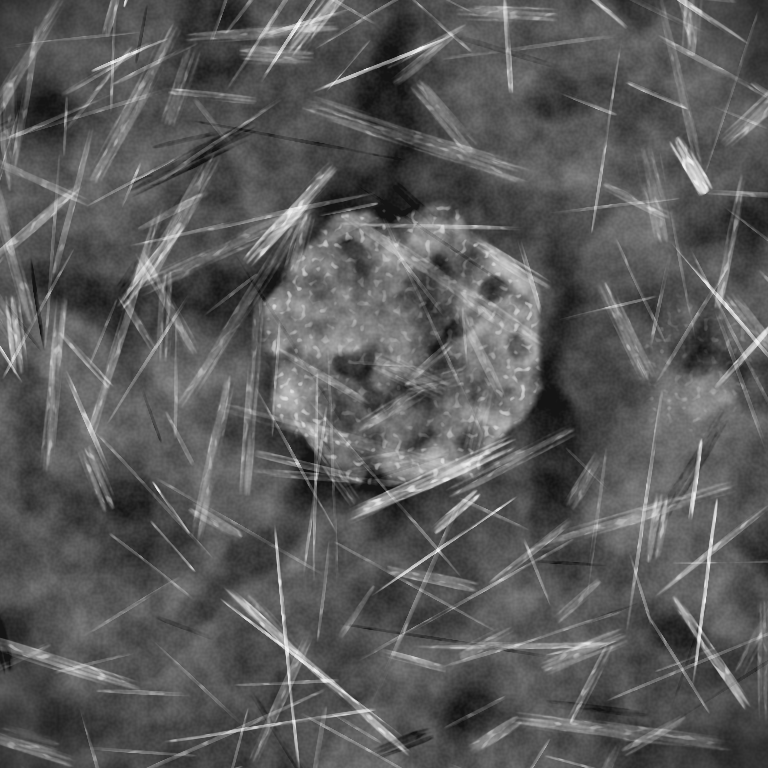
Give the GLSL for this texture, as a Shadertoy shader.

```glsl
// Grey micrograph of splintered crystal needles tangled around a mottled granule.

const float PI = 3.14159265;
const int NEEDLE_COUNT = 250;
const vec2 GRANULE_CENTRE = vec2(0.525, 0.55);
const float GRANULE_RADIUS = 0.185;
const vec2 CLUMP_CENTRE = vec2(0.91, 0.52);
const float CLUMP_RADIUS = 0.10;
const float BASE_GREY = 0.345;

vec4 hash4(vec2 p) {
    vec4 q = fract(p.xyxy * vec4(0.1031, 0.1030, 0.0973, 0.1099));
    q += dot(q, q.wzxy + 33.33);
    return fract((q.xxyz + q.yzzw) * q.zywx);
}

vec2 gradientAt(vec2 cell) {
    float angle = 2.0 * PI * hash4(cell).x;
    return vec2(cos(angle), sin(angle));
}

// Gradient noise, roughly -1 to 1
float gradientNoise(vec2 p) {
    vec2 i = floor(p), f = p - i;
    vec2 u = f * f * f * (f * (f * 6.0 - 15.0) + 10.0);
    vec2 e = vec2(0.0, 1.0);
    float low = mix(dot(gradientAt(i), f), dot(gradientAt(i + e.yx), f - e.yx), u.x);
    float high = mix(dot(gradientAt(i + e), f - e), dot(gradientAt(i + e.yy), f - e.yy), u.x);
    return 1.4 * mix(low, high, u.y);
}

float fbm(vec2 p, int octaves) {
    float sum = 0.0, amplitude = 0.5;
    for (int i = 0; i < octaves; i++) {
        sum += amplitude * gradientNoise(p);
        p = mat2(1.6, 1.2, -1.2, 1.6) * p + 17.3;
        amplitude *= 0.55;
    }
    return sum;
}

vec2 rotate(vec2 p, float angle) {
    float c = cos(angle), s = sin(angle);
    return vec2(c * p.x + s * p.y, c * p.y - s * p.x);
}

// Frayed, tapering bundle of fibres with bright glints
float needle(vec2 p, vec2 centre, float angle, float halfLength, float width, float seed) {
    vec2 q = rotate(p - centre, angle);
    if (abs(q.x) > halfLength || abs(q.y) > width) return 0.0;
    float along = q.x / halfLength, across = q.y / width;
    float taper = 1.0 - along * along;
    float profile = 1.0 - across * across;
    float fibre = gradientNoise(vec2(q.x * 12.0, q.y * 210.0) + seed);
    float glint = smoothstep(0.1, 0.65, gradientNoise(vec2(q.x * 65.0, q.y * 170.0) + 2.0 * seed));
    float body = smoothstep(0.08, 0.75, profile * sqrt(taper) * (1.0 + 1.1 * fibre));
    return body * (0.75 + 0.5 * fibre + 0.8 * glint);
}

// Needles lie mostly tangent to the granule, at random tilts
float needleField(vec2 p) {
    float light = 0.0;
    for (int i = 0; i < NEEDLE_COUNT; i++) {
        float id = float(i) + 1.0;
        vec4 place = hash4(vec2(id, 7.0));
        vec4 form = hash4(vec2(id, 53.0));
        vec2 centre = place.xy * 1.1 - 0.05;
        vec2 outward = centre - GRANULE_CENTRE;
        float tilt = (place.z - 0.5) * (place.w < 0.3 ? PI : 1.5);
        float angle = atan(outward.y, outward.x) + 0.5 * PI + tilt;
        float halfLength = mix(0.04, 0.17, form.x * form.x);
        float width = mix(0.0026, 0.017, form.y * form.y * form.y);
        float strength = mix(0.12, 0.24, form.z) + 0.4 * pow(form.w, 9.0);
        strength *= place.w > 0.88 ? -0.5 : 1.0;
        light += strength * needle(p, centre, angle, halfLength, width, id * 3.7);
    }
    return light;
}

// Signed distance to a faceted outline with a ragged edge
float facetedBlob(vec2 p, vec2 centre, float radius, float facets) {
    vec2 q = p - centre;
    float sector = 2.0 * PI / facets;
    float a = mod(atan(q.y, q.x) + 0.3, sector) - 0.5 * sector;
    float ragged = 0.10 * radius * fbm(q * 2.2 / radius + 5.0, 3);
    return length(q) * cos(a) - radius * cos(0.5 * sector) * 1.04 + ragged;
}

// Cloudy grain with lit flecks, dark pits and a bright rim
float mottle(vec2 p, float edge) {
    float cloud = fbm(p * 17.0, 4);
    float fleck = smoothstep(0.2, 0.7, gradientNoise(p * 105.0 + 9.0));
    float pit = smoothstep(0.12, 0.5, gradientNoise(p * 20.0 + 31.0));
    float rim = exp(-abs(edge + 0.018) * 38.0);
    return 0.09 + 0.42 * cloud + fleck * (0.12 + 0.2 * rim) - 0.22 * pit + 0.13 * rim;
}

void mainImage(out vec4 fragColor, in vec2 fragCoord) {
    vec2 p = fragCoord / iResolution.xy;

    // Out-of-focus haze and dark hollows
    float grey = BASE_GREY + 0.26 * fbm(p * 5.0 + 2.0, 3) + 0.16 * fbm(p * 24.0, 3);
    grey -= 0.13 * smoothstep(0.08, 0.5, gradientNoise(p * 9.0 + 40.0));

    // Granule inside its shadow, and a fainter clump beside it
    float granuleEdge = facetedBlob(p, GRANULE_CENTRE, GRANULE_RADIUS, 8.0);
    float clumpEdge = facetedBlob(p, CLUMP_CENTRE, CLUMP_RADIUS, 6.0);
    float granule = 1.0 - smoothstep(-0.006, 0.006, granuleEdge);
    float clump = 1.0 - smoothstep(-0.05, 0.02, clumpEdge);
    grey -= 0.13 * (1.0 - granule) * exp(-max(granuleEdge, 0.0) * 18.0);
    grey += granule * mottle(p, granuleEdge) + 0.6 * clump * mottle(p + 3.0, clumpEdge);

    // Needles, dimmer where they cross the granule
    grey += needleField(p) * mix(1.0, 0.7, granule);

    // Fine grain and darkened corners
    grey += 0.035 * gradientNoise(p * 230.0);
    grey *= 1.0 - 0.5 * smoothstep(0.5, 0.74, length(p - 0.5));

    // Soft shoulder keeps the brightest glints from flattening
    grey = max(grey, 0.08);
    grey = min(grey, 0.6) + 0.4 * (1.0 - exp(-max(grey - 0.6, 0.0) / 0.4));
    fragColor = vec4(vec3(grey), 1.0);
}
```
